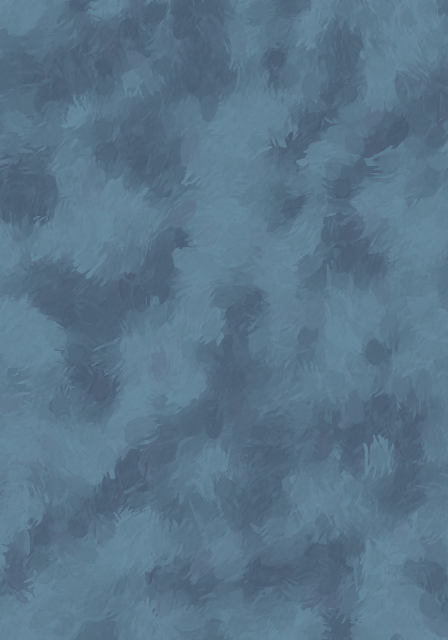
A Shadertoy shader for this texture:

```glsl
// Painterly slate-blue camouflage: a diagonal noise field gives the tones, and
// layers of jittered brush dabs repaint it. Each dab takes the tone at its
// centre and has a curved body with a ragged bristle edge.

#define DARK_BLUE   vec3(0.297, 0.380, 0.460)
#define LIGHT_BLUE  vec3(0.388, 0.518, 0.597)
#define GREY_TINT   vec3(0.012, -0.010, 0.000)
#define BLOTCH_FREQ 18.5
#define SLANT       0.92
#define LAYERS      4
#define DAB_CELL    0.070
#define DAB_SHRINK  0.82
#define BRISTLES    vec2(55.0, 260.0)
#define RAGGEDNESS  0.95
#define EDGE_SOFT   0.0010
#define GROOVES     0.62

float hash(vec2 p) {
    vec3 q = fract(vec3(p.xyx) * 0.1031);
    q += dot(q, q.yzx + 33.33);
    return fract((q.x + q.y) * q.z);
}

float noise(vec2 p) {
    vec2 i = floor(p), f = fract(p);
    f = f * f * (3.0 - 2.0 * f);
    vec2 o = vec2(0.0, 1.0);
    return mix(mix(hash(i), hash(i + o.yx), f.x),
               mix(hash(i + o.xy), hash(i + o.yy), f.x), f.y);
}

// Coordinates along and across a direction
vec2 alongAcross(vec2 p, float angle) {
    float c = cos(angle), s = sin(angle);
    return vec2(c * p.x + s * p.y, c * p.y - s * p.x);
}

// Large blotches, stretched along the slant; 0 is dark, 1 is light
float blotchTone(vec2 p) {
    vec2 q = alongAcross(p, SLANT) * vec2(0.66, 1.06) * BLOTCH_FREQ + 40.0;
    float n = 0.84 * noise(q) + 0.16 * noise(q * 1.8 + 17.0);
    return smoothstep(0.19, 0.77, n);
}

vec3 paint(float tone, float tint) {
    return mix(DARK_BLUE, LIGHT_BLUE, tone) + GREY_TINT * tint;
}

// Paints one dab of the given cell over the colour below
vec3 dab(vec3 below, vec2 p, vec2 cell, float size, float layer) {
    vec2 seed = cell + 71.0 * layer + 200.0;
    float shapeRnd = hash(seed + 3.7);
    float toneRnd = hash(seed + 9.1);
    float kindRnd = hash(seed + 15.3);
    float wearRnd = hash(seed + 39.7);
    vec2 jitter = vec2(hash(seed + 21.9), hash(seed + 28.3)) - 0.5;
    vec2 centre = (cell + 0.5 + 0.8 * jitter) * size;

    // Body: a bent ellipse that follows a slowly turning direction
    float angle = SLANT + 3.0 * (noise(centre * 9.0 + 90.0) - 0.5)
                + 1.2 * (shapeRnd - 0.5);
    vec2 d = alongAcross(p - centre, angle);
    float halfLong = size * mix(0.46, 0.70, shapeRnd);
    float halfShort = size * mix(0.32, 0.52, wearRnd);
    d.y += 0.7 * (kindRnd - 0.5) * d.x * d.x / halfLong;
    float radius = length(d / vec2(halfLong, halfShort));

    // Bristles fray the rim, most at the ends of the stroke
    float bristle = smoothstep(0.2, 0.8, noise(d * BRISTLES + seed * 5.3)) - 0.5;
    float ends = 0.35 + 0.65 * smoothstep(0.2, 0.9, abs(d.x) / halfLong);
    float wear = smoothstep(0.2, 0.6, wearRnd);
    float inside = 1.0 - radius + RAGGEDNESS * ends * wear * bristle;

    // A few dabs are faint hollow arcs
    float hollow = step(0.86, kindRnd);
    inside = mix(inside, min(inside, radius - 0.68), hollow);

    float soft = EDGE_SOFT / halfShort;
    float cover = smoothstep(-soft, soft, inside);
    float opacity = mix(mix(0.30, 0.95, hash(seed + 33.1)), 0.40, hollow);

    // Tone at the centre, with bristle grooves toward the rim
    float tone = blotchTone(centre) + 0.26 * (toneRnd - 0.5) + 0.12 * hollow;
    float rim = smoothstep(0.45, 0.95, radius) * wear;
    tone += GROOVES * bristle * rim;
    float tint = smoothstep(0.8, 1.0, shapeRnd);
    return mix(below, paint(clamp(tone, -0.12, 1.12), tint), cover * opacity);
}

void mainImage(out vec4 fragColor, in vec2 fragCoord) {
    vec2 p = fragCoord / iResolution.y;
    vec3 colour = paint(blotchTone(p), 0.0);

    // Coarse dabs first, finer ones on top
    float size = DAB_CELL;
    for (int layer = 0; layer < LAYERS; layer++) {
        vec2 home = floor(p / size);
        for (int y = -1; y <= 1; y++)
            for (int x = -1; x <= 1; x++)
                colour = dab(colour, p, home + vec2(x, y), size, float(layer));
        size *= DAB_SHRINK;
    }

    // Faint canvas grain
    float grain = noise(alongAcross(p, SLANT) * vec2(180.0, 420.0) + 60.0);
    fragColor = vec4(colour + 0.018 * (grain - 0.5), 1.0);
}
```
